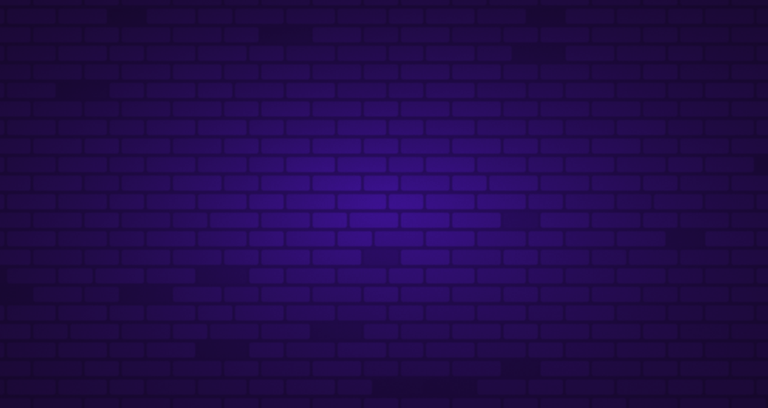
Give the GLSL for this texture, as a Shadertoy shader.

```glsl
// A dim violet brick wall lit by a soft elliptical glow from the middle.
// Each course repeats long, long, short bricks; a hash swaps some pairs and
// darkens a few bricks, and a rounded box distance cuts the mortar joints.

// Sineless hash of a cell to 0..1
float hash(vec2 cell) {
    vec3 q = fract(vec3(cell.xyx) * 0.1031);
    q += dot(q, q.yzx + 33.33);
    return fract((q.x + q.y) * q.z);
}

float roundedBox(vec2 p, vec2 halfSize, float radius) {
    vec2 d = abs(p) - halfSize + radius;
    return length(max(d, 0.0)) + min(max(d.x, d.y), 0.0) - radius;
}

// Returns the offset from the brick centre, its width and its index in the course
vec4 findBrick(float x, float course) {
    const float longBrick = 2.765;
    const float shortBrick = 2.0;
    const float period = 2.0 * longBrick + shortBrick;

    float shifted = x + (mod(course, 2.0) > 0.5 ? 6.69 : 5.34);
    float group = floor(shifted / period);
    float local = shifted - group * period;

    // Sometimes the short brick comes second instead of last
    bool swapped = hash(vec2(group + 40.0, course + 7.0)) < 0.12;
    float secondWidth = swapped ? shortBrick : longBrick;
    float secondEnd = longBrick + secondWidth;

    if (local < longBrick)
        return vec4(local - 0.5 * longBrick, longBrick, group * 3.0, 0.0);
    if (local < secondEnd)
        return vec4(local - longBrick - 0.5 * secondWidth, secondWidth, group * 3.0 + 1.0, 0.0);
    float lastWidth = period - secondEnd;
    return vec4(local - secondEnd - 0.5 * lastWidth, lastWidth, group * 3.0 + 2.0, 0.0);
}

void mainImage(out vec4 fragColor, in vec2 fragCoord) {
    vec2 uv = fragCoord / iResolution.xy;

    // One unit is the height of a course
    float pixel = 22.0 / iResolution.y;
    vec2 wall = vec2(fragCoord.x - 0.5 * iResolution.x, fragCoord.y) * pixel;
    float course = floor(wall.y - 0.625);
    float height = wall.y - 0.625 - course - 0.5;

    vec4 brick = findBrick(wall.x, course);
    vec2 local = vec2(brick.x, height);
    float edge = roundedBox(local, vec2(0.5 * brick.y - 0.075, 0.405), 0.14);
    float soft = max(pixel, 0.07);
    float face = 1.0 - smoothstep(-soft, soft, edge);

    // Glow across the whole wall
    float radius = length((uv - vec2(0.5, 0.497)) * 2.0);
    float glow = exp(-1.5 * pow(radius, 1.3));
    vec3 color = mix(vec3(0.090, 0.031, 0.170), vec3(0.226, 0.066, 0.550), glow);

    // Slight tone changes, with a few much darker bricks
    vec2 id = vec2(brick.z + 90.0, course + 31.0);
    float tone = 0.98 + 0.05 * hash(id + 17.0);
    if (hash(id) < 0.05) tone = 0.82;
    tone *= 1.0 + 0.025 * brick.x / brick.y - 0.03 * height;

    float mortar = mix(0.84, 0.72, glow);
    color *= mix(mortar, tone, face);

    // Fine grain fixed to the wall
    color *= 1.0 + 0.025 * (hash(floor(wall * 12.0) + 500.0) - 0.5);

    fragColor = vec4(color, 1.0);
}
```
